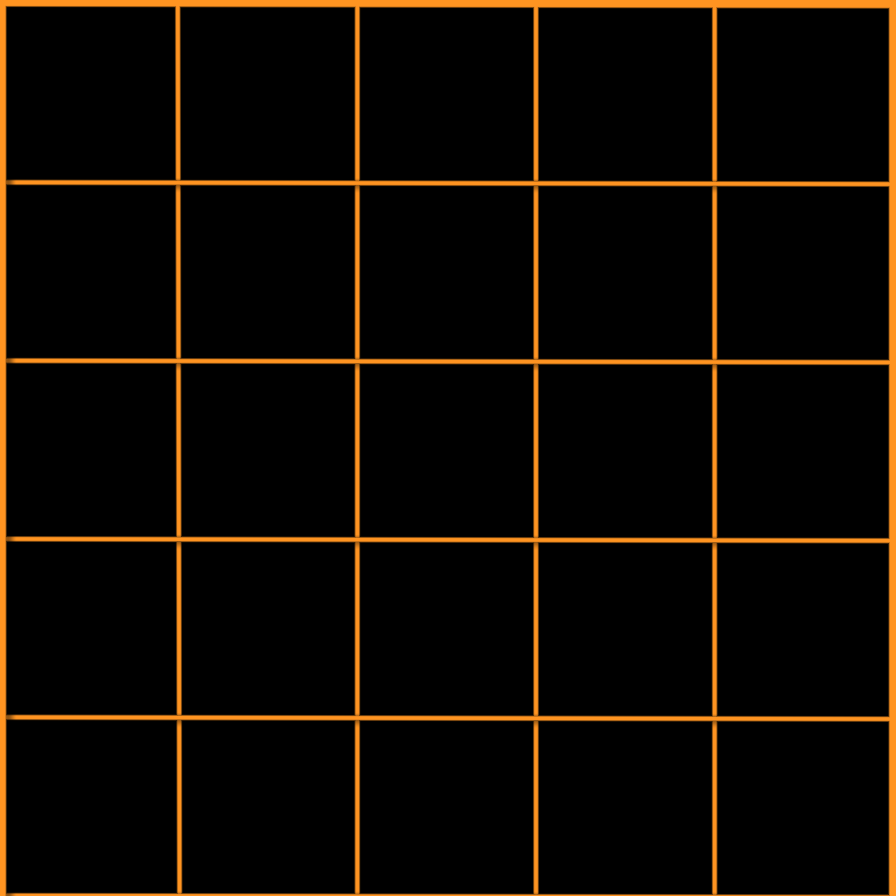
Write a Shadertoy shader that draws this pattern.

```glsl
// Glowing orange five by five grid on black, slightly skewed, inside a thicker frame.

const vec3 ORANGE = vec3(1.0, 0.58, 0.13);
const float PITCH_X = 0.1994;
const float PITCH_Y = 0.1990;
const float HALF_WIDTH = 0.0026;
const float SOFTNESS = 0.0014;
const float SKEW = 0.002;

// Signed offset from the nearest line whose index lies in [first, last].
float lineOffset(float position, float pitch, float first, float last) {
    float index = clamp(floor(position / pitch + 0.5), first, last);
    return position - index * pitch;
}

// Soft coverage of everything where the distance is below the edge.
float coverage(float distance, float edge, float softness) {
    return 1.0 - smoothstep(edge - softness, edge + softness, distance);
}

// Darkening that fades out over a given reach from a line.
float shade(float distance, float reach, float strength) {
    return 1.0 - strength * (1.0 - smoothstep(0.0, reach, distance));
}

void mainImage(out vec4 fragColor, in vec2 fragCoord) {
    vec2 uv = fragCoord / iResolution.xy;
    float soft = max(SOFTNESS, 0.7 / min(iResolution.x, iResolution.y));

    // Rows sink to the right; the leftmost column leans a little.
    float lean = SKEW * (0.5 - uv.y) * (1.0 - smoothstep(0.2, 0.4, uv.x));
    float x = uv.x - lean;
    float y = uv.y + SKEW * (uv.x - 0.5) + 0.0005;

    float columnOffset = lineOffset(x, PITCH_X, 1.0, 4.0);
    float rowOffset = lineOffset(y, PITCH_Y, 0.0, 4.0);
    float column = coverage(abs(columnOffset), HALF_WIDTH, soft);
    float row = coverage(abs(rowOffset), HALF_WIDTH, soft);

    // Columns dim just below each row, and rows dim at the left frame.
    float belowRow = rowOffset < 0.0 ? -rowOffset : 2.0 * rowOffset;
    column *= shade(belowRow, 0.012, 0.45);
    row *= shade(abs(uv.x - 0.009), 0.010, 0.45);

    // Thick frame on the left, right and top.
    float left = coverage(uv.x, 0.0068, soft);
    float right = coverage(1.0 - uv.x, 0.0078, soft);
    float top = coverage(1.0 - y, 0.0077, soft);
    float frame = max(max(left, right), top);

    float glow = max(max(column, row), frame);
    fragColor = vec4(ORANGE * glow, 1.0);
}
```
